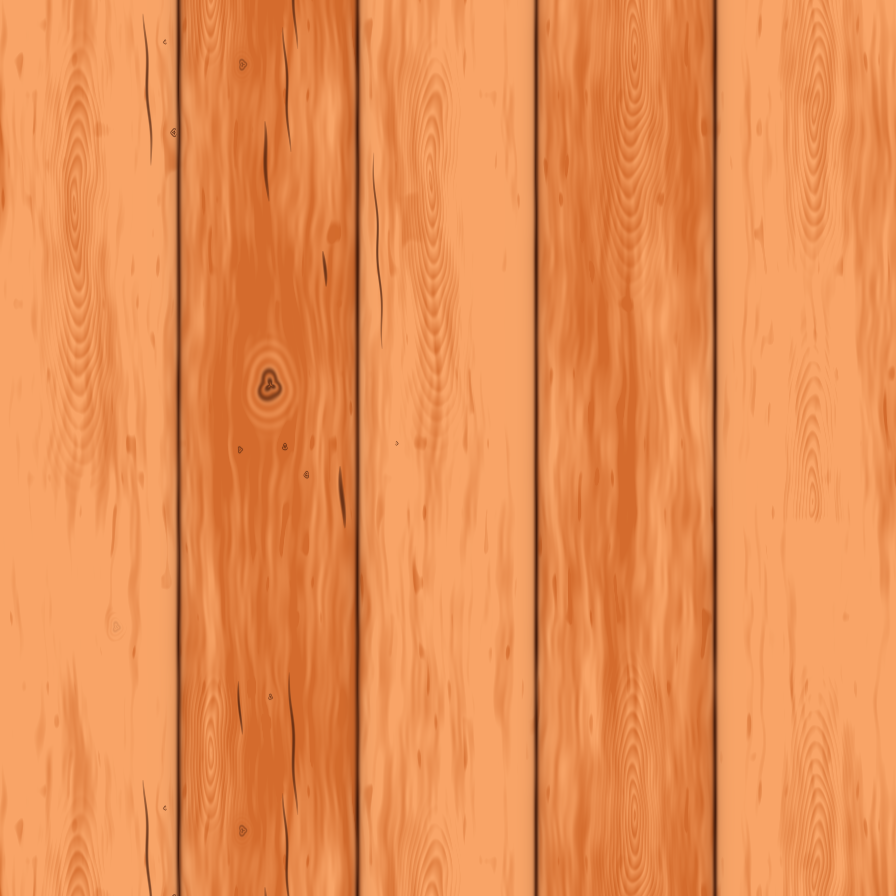
Reproduce this texture procedurally as a Shadertoy shader.

```glsl
// Five upright orange wood planks with streaky grain, arched rings, knots and cracks.
const float TAU = 6.28318;
const float PERIOD = 0.855; // height after which the wood repeats

float hash(vec2 p) {
    vec3 q = fract(p.xyx * 0.1031);
    q += dot(q, q.yzx + 33.33);
    return fract((q.x + q.y) * q.z);
}

// Value noise whose rows repeat after "rows" cells
float noise(vec2 p, float rows) {
    vec2 i = floor(p), f = fract(p);
    f = f * f * (3.0 - 2.0 * f);
    float y0 = mod(i.y, rows), y1 = mod(i.y + 1.0, rows);
    return mix(mix(hash(vec2(i.x, y0)), hash(vec2(i.x + 1.0, y0)), f.x),
               mix(hash(vec2(i.x, y1)), hash(vec2(i.x + 1.0, y1)), f.x), f.y);
}

// Offset from a feature, wrapped vertically
vec2 offsetFrom(vec2 uv, vec2 centre) {
    vec2 d = uv - centre;
    d.y = (fract(d.y / PERIOD + 0.5) - 0.5) * PERIOD;
    return d;
}

void mainImage(out vec4 fragColor, in vec2 fragCoord) {
    vec2 uv = fragCoord / iResolution.xy;
    float v = uv.y / PERIOD;
    float board = clamp(floor(uv.x / 0.1995), 0.0, 4.0);
    float across = uv.x / 0.1995 - board - 0.5;

    // Layered sines bend the grain
    float sway = 0.003 * sin(TAU * v * 2.0 + uv.x * 31.0)
               + 0.0015 * sin(TAU * v * 5.0 + uv.x * 57.0)
               + 0.0006 * sin(TAU * v * 13.0 + uv.x * 90.0);
    float x = uv.x + sway;

    // Knots: x, y, radius, darkness
    vec4 knots[10] = vec4[10](
        vec4(0.302, 0.570, 0.019, 0.75), vec4(0.271, 0.073, 0.007, 0.45),
        vec4(0.130, 0.300, 0.008, 0.12), vec4(0.184, 0.098, 0.004, 0.70),
        vec4(0.194, 0.852, 0.005, 0.80), vec4(0.443, 0.505, 0.003, 0.70),
        vec4(0.302, 0.222, 0.004, 0.60), vec4(0.268, 0.498, 0.005, 0.65),
        vec4(0.318, 0.501, 0.004, 0.70), vec4(0.342, 0.470, 0.004, 0.70));
    float dark = 0.0, knotRing = 0.0, knotMask = 0.0;
    for (int i = 0; i < 10; i++) {
        vec4 k = knots[i];
        vec2 d = offsetFrom(uv, k.xy);
        float q = length(d * vec2(1.25, 0.85)) / k.z;
        q += 0.12 * sin(3.0 * atan(d.y, d.x) + k.x * 40.0) + sway * 40.0;
        float near = exp(-q * q * 0.12);
        x -= d.x * 0.85 * near; // grain flows around the knot
        float mask = (1.0 - smoothstep(1.5, 3.2, q)) * smoothstep(0.003, 0.012, k.z);
        knotRing += mask * (0.5 + 0.5 * sin(q * 10.0));
        knotMask = max(knotMask, mask);
        float core = (1.0 - smoothstep(0.4, 1.1, q)) * (0.6 + 0.4 * sin(q * 11.0 + 1.0));
        dark = max(dark, k.w * core);
    }

    // Plank tone: base, lift toward both edges, tilt from left to right
    vec3 planks[5] = vec3[5](vec3(0.85, 0.1, 0.0), vec3(0.08, 0.55, 0.0),
        vec3(1.05, 0.0, 0.5), vec3(0.16, 1.1, 0.0), vec3(1.18, 0.0, -0.3));
    vec3 plank = planks[int(board)];
    float shift = board * 17.0;
    float streaks = 0.38 * noise(vec2(x * 60.0 + shift, v * 3.0), 3.0)
                  + 0.34 * noise(vec2(x * 165.0 + shift, v * 8.0), 8.0)
                  + 0.28 * noise(vec2(x * 260.0 + shift, v * 24.0), 24.0);
    float blotch = noise(vec2(x * 14.0 + shift, v * 5.0), 5.0);
    float tone = plank.x + plank.y * abs(across) + plank.z * across
               + 1.6 * (streaks - 0.5) + 0.55 * (blotch - 0.5);
    float fleck = noise(vec2(x * 120.0 + 7.0, v * 22.0), 22.0);
    tone -= 0.5 * smoothstep(0.84, 0.97, fleck);

    // Arched growth rings: eye x, eye y, reach above, reach below
    vec4 eyes[6] = vec4[6](vec4(0.087, 0.772, 0.22, 0.36), vec4(0.235, 0.160, 0.10, 0.10),
        vec4(0.484, 0.800, 0.18, 0.34), vec4(0.705, 0.090, 0.20, 0.32),
        vec4(0.905, 0.440, 0.23, 0.03), vec4(0.910, 0.020, 0.27, 0.20));
    for (int i = 0; i < 6; i++) {
        vec4 e = eyes[i];
        vec2 d = offsetFrom(vec2(uv.x + sway, uv.y), e.xy);
        float phase = TAU / 0.019 * (length(vec2(d.x * 6.0, d.y)) + sway * 2.0);
        float reach = d.y > 0.0 ? d.y / e.z : -d.y / e.w;
        float mask = (1.0 - smoothstep(0.5, 1.0, reach)) * exp(-pow(d.x / 0.031, 2.0));
        float crisp = 1.0 - smoothstep(1.5, 4.0, fwidth(phase));
        float ring = 0.5 + 0.5 * crisp * sin(phase + 0.5 * sin(phase));
        tone = mix(tone, 0.1 + 0.25 * plank.x + 0.6 * ring + 0.9 * (streaks - 0.5), 0.8 * mask);
    }
    tone = mix(tone, 0.7 * knotRing, 0.6 * knotMask);

    // Cracks: x, y, half length, half width
    vec4 cracks[8] = vec4[8](vec4(0.297, 0.820, 0.045, 0.0022), vec4(0.320, 0.900, 0.070, 0.0012),
        vec4(0.327, 0.170, 0.080, 0.0015), vec4(0.382, 0.445, 0.035, 0.0030),
        vec4(0.165, 0.900, 0.085, 0.0014), vec4(0.422, 0.720, 0.110, 0.0009),
        vec4(0.362, 0.700, 0.020, 0.0018), vec4(0.268, 0.210, 0.030, 0.0010));
    for (int i = 0; i < 8; i++) {
        vec4 c = cracks[i];
        vec2 d = offsetFrom(uv, c.xy);
        d.x += 0.05 * d.y + 0.0012 * sin(d.y * 70.0 + c.x * 50.0);
        float taper = max(0.0, 1.0 - pow(d.y / c.z, 2.0));
        float line = 1.0 - smoothstep(0.2 * c.w, c.w * taper + 0.0012, abs(d.x));
        dark = max(dark, 0.75 * line * sqrt(taper));
    }

    // Seams between planks, with a soft shadow
    float seam = abs(uv.x - 0.1995 * clamp(round(uv.x / 0.1995), 1.0, 4.0));
    float worn = 0.75 + 0.25 * noise(vec2(board, v * 18.0), 18.0);
    dark = max(dark, worn * (0.75 * exp(-pow(seam / 0.0026, 2.0)) + 0.28 * exp(-seam / 0.006)));

    vec3 wood = mix(vec3(0.83, 0.42, 0.175), vec3(0.975, 0.645, 0.405), clamp(tone, 0.0, 1.0));
    fragColor = vec4(mix(wood, vec3(0.28, 0.11, 0.04), clamp(dark, 0.0, 1.0)), 1.0);
}
```
